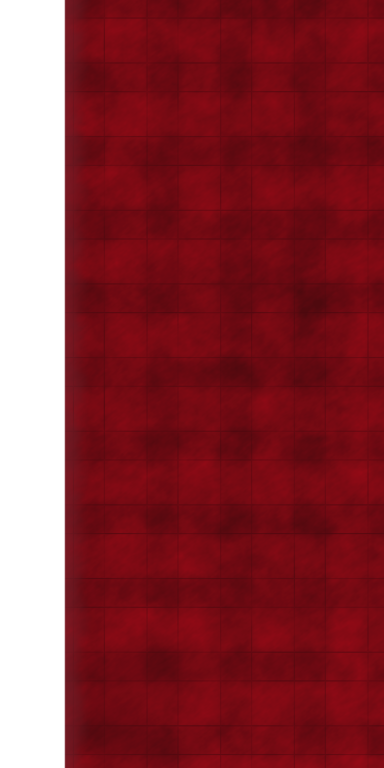
This texture is drawn by a Shadertoy shader. Its source:

```glsl
const float PERIOD = 0.0959;                  // plaid repeat, in canvas heights
const vec2 BAND_CENTER = vec2(0.0198, 0.0362);
const float CLOTH_LEFT = 0.0845;
const vec3 PAPER = vec3(1.0);
const vec3 DEEP_RED = vec3(0.345, 0.035, 0.06);
const vec3 BRIGHT_RED = vec3(0.575, 0.04, 0.085);
const vec3 LINE_RED = vec3(0.27, 0.03, 0.055);
const vec3 WORN_EDGE = vec3(0.44, 0.13, 0.17);

vec2 hashGradient(vec2 cell) {
    vec3 h = fract(cell.xyx * vec3(0.1031, 0.1030, 0.0973));
    h += dot(h, h.yzx + 33.33);
    float angle = 6.28319 * fract((h.x + h.y) * h.z);
    return vec2(cos(angle), sin(angle));
}

float gradientNoise(vec2 p) {
    vec2 i = floor(p), f = p - i;
    vec2 u = f * f * f * (f * (f * 6.0 - 15.0) + 10.0);
    float a = dot(hashGradient(i), f);
    float b = dot(hashGradient(i + vec2(1, 0)), f - vec2(1, 0));
    float c = dot(hashGradient(i + vec2(0, 1)), f - vec2(0, 1));
    float d = dot(hashGradient(i + vec2(1, 1)), f - vec2(1, 1));
    return mix(mix(a, b, u.x), mix(c, d, u.x), u.y);
}

float fbm(vec2 p, int octaves) {
    float sum = 0.0, amplitude = 1.0;
    for (int i = 0; i < octaves; i++) {
        sum += amplitude * gradientNoise(p);
        p = mat2(1.6, 1.2, -1.2, 1.6) * p + 7.3;
        amplitude *= 0.55;
    }
    return sum;
}

// Distance from the nearest band centre, in repeats
vec2 bandDistance(vec2 p, float period, vec2 center) {
    return abs(fract((p - center) / period + 0.5) - 0.5);
}

// Soft-edged dark band around each centre
vec2 softBand(vec2 d, float halfWidth, float blur) {
    return 1.0 - smoothstep(halfWidth - blur, halfWidth + blur, d);
}

// Thin line along each border of a band
vec2 borderLine(vec2 d, vec2 offset, float halfWidth, float aa) {
    return 1.0 - smoothstep(halfWidth - aa, halfWidth + aa, abs(d - offset));
}

// Short diagonal brush strokes
float strokes(vec2 p, vec2 density) {
    vec2 along = vec2(0.8, 0.6);
    vec2 q = vec2(dot(p, along), dot(p, vec2(-along.y, along.x)));
    return fbm(q * density, 3);
}

float stain(vec2 p, vec2 center, vec2 radius) {
    vec2 q = (p - center) / radius;
    return exp(-dot(q, q));
}

void mainImage(out vec4 fragColor, in vec2 fragCoord) {
    vec2 p = fragCoord / iResolution.y;
    float pixel = 1.0 / iResolution.y;

    // Weave, with slightly ragged bands
    vec2 ragged = vec2(fbm(p * 38.0, 3), fbm(p * 38.0 + 41.0, 3)) * 0.006;
    vec2 band = softBand(bandDistance(p + ragged, PERIOD, BAND_CENTER), 0.22, 0.13);

    // Mottling at several scales
    float clouds = fbm(p * vec2(7.0, 9.0) + 3.0, 3);
    float patches = fbm(p * 24.0 + 19.0, 4);
    float brush = strokes(p, vec2(45.0, 130.0));
    float grain = gradientNoise(p * 260.0);

    float tone = 0.67 - 0.15 * band.x - 0.21 * band.y - 0.10 * band.x * band.y;
    tone += 0.22 * clouds + 0.30 * patches + 0.13 * brush + 0.04 * grain;

    // Uneven dyeing and lower stains
    tone += 0.13 * smoothstep(0.43, 0.5, p.x);
    tone += 0.12 * smoothstep(0.3, 0.05, p.y) * smoothstep(0.2, 0.36, p.x);
    tone -= 0.12 * stain(p, vec2(0.38, 0.62), vec2(0.13, 0.28));
    float blot = stain(p, vec2(0.215, 0.135), vec2(0.045, 0.035))
               + stain(p, vec2(0.155, 0.06), vec2(0.035, 0.06));
    tone -= blot * (0.24 + 0.35 * patches);
    vec3 color = mix(DEEP_RED, BRIGHT_RED, clamp(tone, -0.15, 1.15));

    // Fine lines that fade in places
    vec2 d = bandDistance(p, PERIOD, BAND_CENTER);
    float aa = 0.75 * pixel / PERIOD;
    vec2 line = borderLine(d, vec2(0.21, 0.195), 0.007, aa);
    vec2 wear = vec2(gradientNoise(p * vec2(11.0, 18.0)), gradientNoise(p * vec2(18.0, 11.0) + 9.0));
    line *= clamp(vec2(0.32, 0.45) + 0.45 * wear, 0.08, 0.65);
    color = mix(color, LINE_RED, max(line.x, line.y));

    // Faded left border on white
    float inset = p.x - CLOTH_LEFT;
    float edgeFade = 1.0 - smoothstep(0.0, 0.034, inset + 0.008 * patches);
    color = mix(color, WORN_EDGE, 0.6 * edgeFade);
    color = mix(PAPER, color, smoothstep(-pixel, pixel, inset));

    fragColor = vec4(color, 1.0);
}
```
